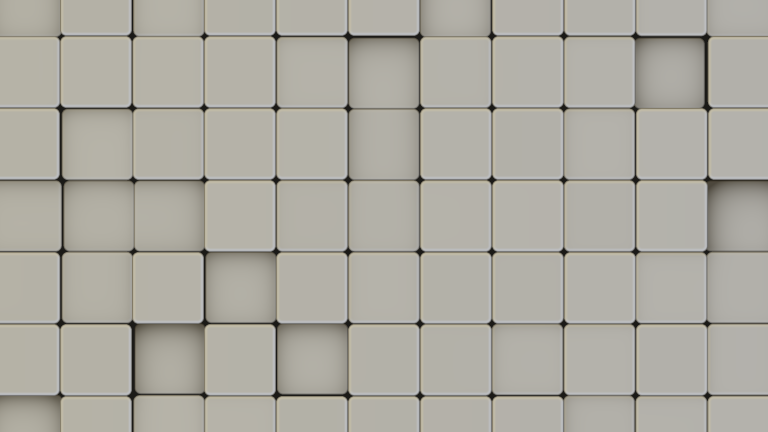
Reproduce this pattern procedurally as a WebGL 2 fragment shader.

```glsl
#version 300 es
precision highp float;
// A wall of soft-edged square blocks pushed to different depths, seen head on.
// Each sample finds the nearest block covering it, then adds a bevel and the
// occlusion cast by higher neighbours; a small sample grid smooths the edges.

uniform vec2 u_resolution;
out vec4 fragColor;

const float ROWS = 6.0;             // blocks per canvas height
const float HALF_SIZE = 0.5;        // block half width, in cells
const float CORNER = 0.088;         // corner radius
const float BEVEL = 0.062;          // width of the rounded rim
const float SEAM = 0.024;           // width of the dark outer edge
const float PERSPECTIVE = 0.011;    // shrink of the deepest block
const float DEPTH_BIAS = 3.2;       // higher keeps more blocks near the front
const float OCCLUSION = 0.40;       // shadow strength per unit of depth
const float SEED = 17.0;
const int SAMPLES = 3;              // per axis

const vec3 FACE_LEFT = vec3(0.712, 0.700, 0.653);
const vec3 FACE_RIGHT = vec3(0.700, 0.693, 0.671);
const vec3 RIM_WARM = vec3(0.768, 0.742, 0.655);
const vec3 RIM_COOL = vec3(0.748, 0.757, 0.775);
const vec3 EDGE_WARM = vec3(0.430, 0.400, 0.325);
const vec3 EDGE_COOL = vec3(0.360, 0.355, 0.345);
const vec3 GAP = vec3(0.105, 0.102, 0.092);

float hash(vec2 cell) {
    vec3 v = fract(vec3(cell.xyx + SEED) * vec3(0.1031, 0.1030, 0.0973));
    v += dot(v, v.yzx + 33.33);
    return fract((v.x + v.y) * v.z);
}

float depthOf(vec2 cell) {
    return pow(hash(cell), DEPTH_BIAS);
}

float roundedBox(vec2 p, float halfSize, float radius) {
    vec2 q = abs(p) - halfSize + radius;
    return length(max(q, 0.0)) + min(max(q.x, q.y), 0.0) - radius;
}

// Signed distance to a block face; deeper blocks shrink toward the centre
float blockDistance(vec2 p, vec2 cell, float depth) {
    float scale = 1.0 - PERSPECTIVE * depth;
    return roundedBox(p - cell * scale, HALF_SIZE * scale, CORNER);
}

// Soft darkening from neighbours that stand in front, strongest from above
float occlusion(vec2 p, vec2 cell, float depth) {
    float total = 0.0;
    for (int y = -1; y <= 1; y++) {
        for (int x = -1; x <= 1; x++) {
            if (x == 0 && y == 0) continue;
            vec2 side = vec2(x, y);
            float other = depthOf(cell + side);
            float rise = max(depth - other, 0.0);
            float dist = max(blockDistance(p, cell + side, other), 0.0);
            float weight = (0.8 + 0.45 * side.y - 0.1 * side.x) / (2.0 * dot(side, side) - 1.0);
            total += weight * rise * exp(-dist / (0.04 + 0.12 * rise));
        }
    }
    return min(OCCLUSION * total, 0.6);
}

vec3 shadeBlock(vec2 p, vec2 cell, float depth, float dist) {
    float across = 0.5 + p.x * u_resolution.y / (ROWS * u_resolution.x);
    vec3 color = mix(FACE_LEFT, FACE_RIGHT, across);
    color *= 1.0 + 0.014 * (hash(cell + 51.0) - 0.5);

    // Rim: warm on the left and top, cool on the right and bottom
    vec2 local = (p - cell * (1.0 - PERSPECTIVE * depth)) / HALF_SIZE;
    vec2 normal = sign(local) * pow(abs(local), vec2(8.0));
    normal /= length(normal) + 0.0001;
    float cool = smoothstep(-0.5, 0.5, dot(normal, vec2(0.6, -0.8)));
    float rim = smoothstep(-BEVEL, -SEAM, dist) * mix(0.9, 0.2, smoothstep(0.0, 0.7, depth));
    color = mix(color, mix(RIM_WARM, RIM_COOL, cool), rim);
    float edge = smoothstep(-SEAM, 0.002, dist);
    color = mix(color, mix(EDGE_WARM, EDGE_COOL, cool), edge);

    return color * (1.0 - occlusion(p, cell, depth) * vec3(0.96, 1.0, 1.08));
}

vec3 wall(vec2 p) {
    vec2 home = floor(p + 0.5);
    vec2 frontCell = home;
    float frontDepth = 2.0;
    float frontDist = 0.0;
    for (int y = -1; y <= 1; y++) {
        for (int x = -1; x <= 1; x++) {
            vec2 cell = home + vec2(x, y);
            float depth = depthOf(cell);
            float dist = blockDistance(p, cell, depth);
            if (dist < 0.0 && depth < frontDepth) {
                frontCell = cell;
                frontDepth = depth;
                frontDist = dist;
            }
        }
    }
    return frontDepth > 1.5 ? GAP : shadeBlock(p, frontCell, frontDepth, frontDist);
}

void main() {
    vec3 sum = vec3(0.0);
    for (int j = 0; j < SAMPLES; j++) {
        for (int i = 0; i < SAMPLES; i++) {
            vec2 jitter = (vec2(i, j) + 0.5) / float(SAMPLES) - 0.5;
            vec2 point = gl_FragCoord.xy + jitter - 0.5 * u_resolution;
            sum += wall(point * ROWS / u_resolution.y);
        }
    }
    fragColor = vec4(sum / float(SAMPLES * SAMPLES), 1.0);
}
```
